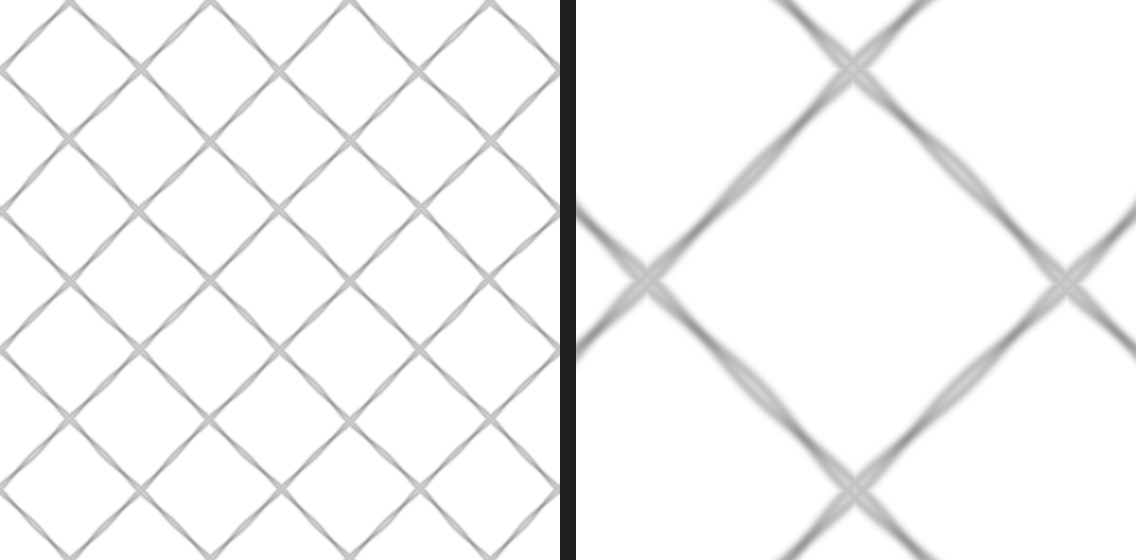
Left: the whole. Right: its middle third, enlarged.
Reproduce this pattern procedurally as a WebGL 1 fragment shader.

```glsl
precision highp float;

uniform vec2 u_resolution;

// Two pseudo-random values in 0..1 per lattice point
vec2 hash22(vec2 p) {
  vec3 q = fract(p.xyx * vec3(0.1031, 0.1030, 0.0973));
  q += dot(q, q.yzx + 33.33);
  return fract((q.xx + q.yz) * q.zy);
}

// Smooth value noise that wraps every `period` units
vec2 wrappedNoise(vec2 p, float period) {
  vec2 cell = floor(p);
  vec2 f = p - cell;
  f = f * f * (3.0 - 2.0 * f);
  vec2 lo = mod(cell, period);
  vec2 hi = mod(cell + 1.0, period);
  vec2 bottom = mix(hash22(lo), hash22(vec2(hi.x, lo.y)), f.x);
  vec2 top = mix(hash22(vec2(lo.x, hi.y)), hash22(hi), f.x);
  return mix(bottom, top, f.y);
}

// Ink of two soft strands twisting around a line; `across` and `along`
// are both whole numbers at the lattice crossings
float twistedPair(float across, float along, float swell, float softness) {
  float offset = (fract(across + 0.5) - 0.5) * 0.25 / sqrt(2.0);
  float sway = 0.0033 * swell * cos(6.2831853 * along);
  vec2 d = (offset + vec2(sway, -sway)) / softness;
  vec2 strands = exp(-d * d);
  float ink = 0.28 * (strands.x + strands.y);
  return ink / (1.0 + 0.7 * ink);
}

void main() {
  vec2 uv = gl_FragCoord.xy / u_resolution;
  vec2 p = uv * 4.0;

  // Slight hand-drawn drift of the crossings and swelling of the strands
  p += 0.024 * (wrappedNoise(uv * 8.0, 8.0) - 0.5);
  vec2 swell = 0.85 + 0.3 * wrappedNoise(uv * 16.0 + 0.5, 16.0);

  // Diagonal lattice coordinates
  float rising = p.x - p.y - 0.5;
  float falling = p.x + p.y - 0.5;

  float softness = max(0.0033, 0.8 / min(u_resolution.x, u_resolution.y));
  float ink = max(twistedPair(rising, falling, swell.x, softness),
                  twistedPair(falling, rising, swell.y, softness));

  gl_FragColor = vec4(vec3(1.0 - ink), 1.0);
}
```
